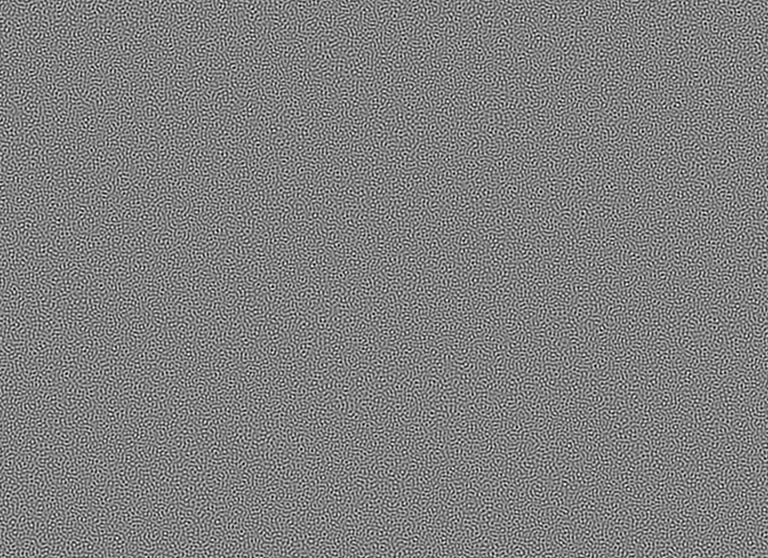
Give the GLSL for this pattern, as a Shadertoy shader.

```glsl
// Very fine grey labyrinth: isotropic grain of short, winding worms.

const float TAU = 6.2831853;
const int   WAVE_COUNT = 64;        // plane waves summed per point
const float WORMS_ACROSS = 192.0;   // mean wave periods per canvas width
const float BAND_SPREAD = 0.2;      // relative spread of the periods
const float WARP_CELLS = 12.0;      // noise cells per canvas width
const float WARP_AMOUNT = 0.004;    // shift, in canvas widths
const float EVENNESS = 0.25;        // 0 keeps faint patches, 1 levels them out
const float MEAN_GREY = 0.502;
const float CONTRAST = 0.157;       // grey amplitude of the grain

// Three random values in 0..1 from an index
vec3 hash3(float n) {
    vec3 p = fract(vec3(n) * vec3(0.1031, 0.1030, 0.0973));
    p += dot(p, p.yzx + 33.33);
    return fract((p.xxy + p.yzz) * p.zyx);
}

// Random unit gradient at a lattice point
vec2 gradientAt(vec2 cell) {
    float angle = TAU * hash3(cell.x + 57.0 * cell.y + 411.0).x;
    return vec2(cos(angle), sin(angle));
}

float gradientNoise(vec2 p) {
    vec2 cell = floor(p);
    vec2 f = p - cell;
    vec2 w = f * f * f * (f * (f * 6.0 - 15.0) + 10.0);
    vec2 e = vec2(0.0, 1.0);
    float a = dot(gradientAt(cell), f);
    float b = dot(gradientAt(cell + e.yx), f - e.yx);
    float c = dot(gradientAt(cell + e.xy), f - e.xy);
    float d = dot(gradientAt(cell + e.yy), f - e.yy);
    return mix(mix(a, b, w.x), mix(c, d, w.x), w.y);
}

// Sum of waves in all directions, with its faint patches lifted
float labyrinth(vec2 p, float pixelSize) {
    float height = 0.0;
    vec2 slope = vec2(0.0);
    for (int i = 0; i < WAVE_COUNT; i++) {
        vec3 rnd = hash3(float(i) * 7.0 + 3.0);
        float angle = 0.5 * TAU * (float(i) + rnd.x) / float(WAVE_COUNT);
        // Golden-ratio steps spread the periods evenly over the band
        float band = 2.0 * fract(float(i) * 0.618034) - 1.0;
        float frequency = WORMS_ACROSS * (1.0 + BAND_SPREAD * band);
        vec2 direction = vec2(cos(angle), sin(angle));
        // Fade waves too fine for the pixel grid
        float visible = 1.0 - smoothstep(0.46, 0.62, frequency * pixelSize);
        float phase = TAU * (frequency * dot(direction, p) + rnd.z);
        height += visible * cos(phase);
        slope -= visible * sin(phase) * direction * frequency / WORMS_ACROSS;
    }
    float unit = sqrt(2.0 / float(WAVE_COUNT));
    height *= unit;
    slope *= unit;
    float localStrength = sqrt(0.5 * (height * height + dot(slope, slope)));
    return height / pow(max(localStrength, 0.05), EVENNESS);
}

void mainImage(out vec4 fragColor, in vec2 fragCoord) {
    float pixelSize = 1.0 / iResolution.x;
    vec2 uv = fragCoord * pixelSize;

    // Gentle warp breaks up long-range order
    vec2 q = uv * WARP_CELLS;
    vec2 warp = vec2(gradientNoise(q), gradientNoise(q + vec2(31.7, 18.3)));

    float grain = labyrinth(uv + WARP_AMOUNT * warp, pixelSize);
    float grey = clamp(MEAN_GREY + CONTRAST * grain, 0.0, 1.0);
    fragColor = vec4(vec3(grey), 1.0);
}
```
